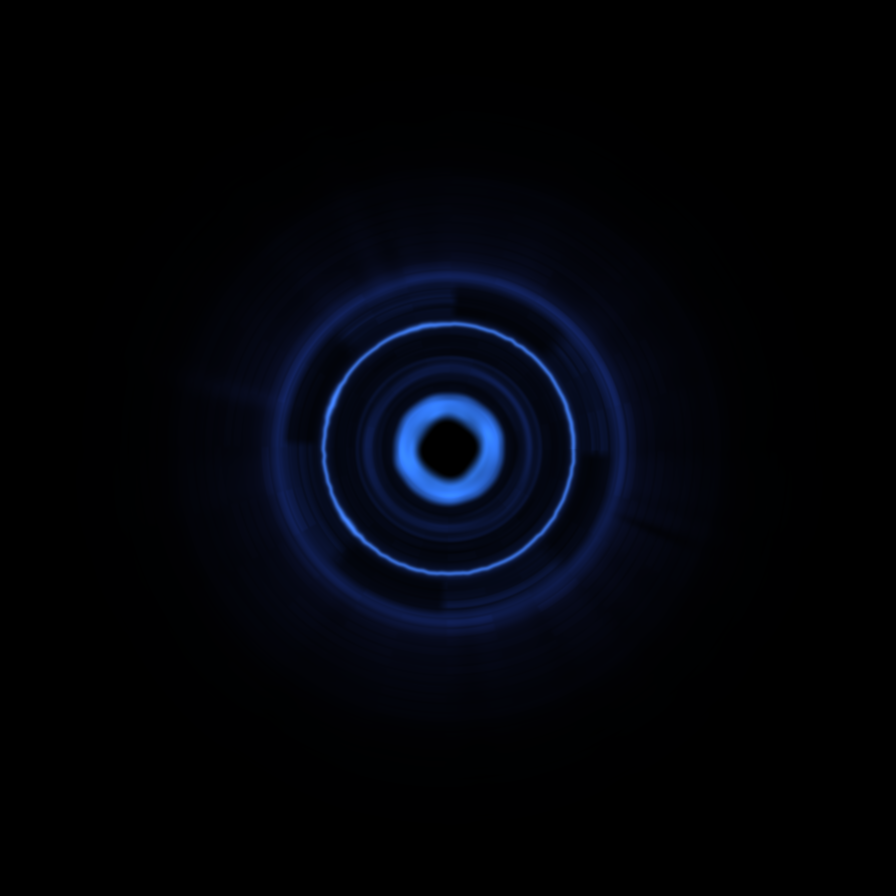
Reproduce this background procedurally as a WebGL 1 fragment shader.

```glsl
precision highp float;
uniform vec2 u_resolution;

const float TAU = 6.2831853;
const vec2 CENTER = vec2(0.501, 0.499);
const vec3 DISC_BLUE = vec3(0.18, 0.37, 1.0);
const vec3 HALO_BLUE = vec3(0.20, 0.32, 0.90);
const vec3 CORE_BLUE = vec3(0.20, 0.48, 0.95);
const vec3 RING_BLUE = vec3(0.27, 0.52, 1.0);
const float HOLE_RADIUS = 0.034;
const float CORE_RADIUS = 0.0625;
const float INNER_RADIUS = 0.090;
const float RING_RADIUS = 0.1395;
const float RING_WIDTH = 0.0027;
const float DISC_RADIUS = 0.202;
const float HALO_RADIUS = 0.298;

float hash(vec2 p) {
  return fract(sin(dot(p, vec2(127.1, 311.7))) * 43758.5453);
}

// Value noise over turn and radius, wrapping once per turn.
float polarNoise(float turn, float radius, float sectors, float bands) {
  vec2 p = vec2(turn * sectors, radius * bands);
  vec2 cell = floor(p);
  vec2 f = smoothstep(0.0, 1.0, p - cell);
  float left = mod(cell.x, sectors);
  float right = mod(cell.x + 1.0, sectors);
  return mix(mix(hash(vec2(left, cell.y)), hash(vec2(right, cell.y)), f.x),
             mix(hash(vec2(left, cell.y + 1.0)), hash(vec2(right, cell.y + 1.0)), f.x), f.y);
}

// Arc fragments with crisp angular ends and soft radial edges.
float arcPlates(float turn, float radius, float sectors, float bands) {
  float band = floor(radius * bands);
  float x = turn * sectors + floor(hash(vec2(band, 7.0)) * sectors);
  float cell = floor(x);
  float blend = smoothstep(0.92, 1.0, fract(x));
  float level = mix(hash(vec2(mod(cell, sectors), band)),
                    hash(vec2(mod(cell + 1.0, sectors), band)), blend);
  float edge = abs(fract(radius * bands) - 0.5);
  return level * smoothstep(0.5, 0.25, edge);
}

float bell(float x, float middle, float width) {
  float d = (x - middle) / width;
  return exp(-d * d);
}

void main() {
  vec2 p = (gl_FragCoord.xy - 0.5 * u_resolution) / min(u_resolution.x, u_resolution.y);
  p += 0.5 - CENTER;
  float r = length(p);
  float angle = atan(p.y, p.x);
  float turn = fract(angle / TAU);

  float grooves = polarNoise(turn, r, 8.0, 200.0);
  float plates = arcPlates(turn, r, 24.0, 95.0);
  float rays = polarNoise(turn, 0.0, 64.0, 1.0);

  // Disc between core and rim, with four darker wedges.
  float quarter = fract(turn * 4.0);
  float wedge = smoothstep(0.44, 0.54, quarter) * smoothstep(1.0, 0.95, quarter);
  float wedgeZone = smoothstep(0.143, 0.151, r) * smoothstep(0.190, 0.176, r);
  float inside = smoothstep(DISC_RADIUS + 0.013, DISC_RADIUS - 0.012, r);
  float outerDisc = smoothstep(0.138, 0.172, r);
  float disc = mix(0.07, 0.16, outerDisc) * (0.55 + 0.5 * grooves + 0.35 * plates);
  disc *= 1.0 - 0.75 * wedge * wedgeZone * (0.65 + 0.35 * grooves);
  disc += 0.08 * bell(r, 0.192, 0.007);
  disc += bell(r, INNER_RADIUS, 0.007) * (0.13 + 0.12 * grooves);
  disc += 0.10 * bell(r, 0.102, 0.003);
  disc += 0.12 * bell(r, 0.077, 0.003) * polarNoise(turn, r, 12.0, 120.0);
  disc *= inside * smoothstep(0.055, 0.085, r);

  // Faint halo with arc fragments and radial streaks.
  float halo = 0.082 * smoothstep(0.34, 0.19, r) + 0.023 * smoothstep(0.47, 0.20, r);
  halo *= 0.65 + 0.35 * rays + 0.25 * plates;
  halo += 0.010 * bell(r, HALO_RADIUS, 0.009);
  halo += 0.045 * bell(r, DISC_RADIUS, 0.017);
  float leftStreak = bell(turn, 0.459, 0.008) * bell(r, 0.23, 0.065);
  float rightStreak = bell(turn, 0.951, 0.006) * bell(r, 0.25, 0.06);
  halo += 0.045 * leftStreak + 0.025 * rightStreak;
  halo *= 1.0 - 0.55 * bell(turn, 0.940, 0.004) * bell(r, 0.25, 0.05);
  halo *= smoothstep(0.16, 0.21, r);

  // Thin bright ring, swelling on its left side.
  float swell = bell(turn, 0.440, 0.025) + bell(turn, 0.603, 0.025)
              + 0.6 * bell(turn, 0.285, 0.03) + 0.3 * bell(turn, 0.03, 0.04);
  float ripple = (polarNoise(turn, 0.0, 120.0, 1.0) - 0.5) * 0.0012;
  float width = RING_WIDTH * (1.0 + 0.45 * swell);
  float ring = bell(r, RING_RADIUS + ripple, width) * (0.76 + 0.24 * min(swell, 1.0));
  float ringGlow = 0.13 * bell(r, RING_RADIUS, 0.008);

  // Glowing core around a slightly squared hole.
  float holeEdge = HOLE_RADIUS + 0.0015 * cos(4.0 * angle - 0.6);
  float hole = smoothstep(holeEdge - 0.007, holeEdge + 0.008, r);
  float coreEdge = CORE_RADIUS + 0.002 * (polarNoise(turn, 3.0, 20.0, 1.0) - 0.5);
  float core = hole * smoothstep(coreEdge + 0.004, coreEdge - 0.009, r);
  float patches = 0.5 + 0.5 * cos(4.0 * angle - 0.7);
  core *= 0.72 + 0.18 * patches + 0.22 * polarNoise(turn, r, 16.0, 130.0);
  core *= 1.0 - 0.25 * bell(r, 0.056, 0.003) * grooves;
  float coreGlow = 0.12 * hole * bell(r, 0.058, 0.012);

  vec3 color = DISC_BLUE * (disc + ringGlow + coreGlow);
  color += HALO_BLUE * halo + CORE_BLUE * core;
  color = mix(color, RING_BLUE, ring);
  gl_FragColor = vec4(color, 1.0);
}
```
